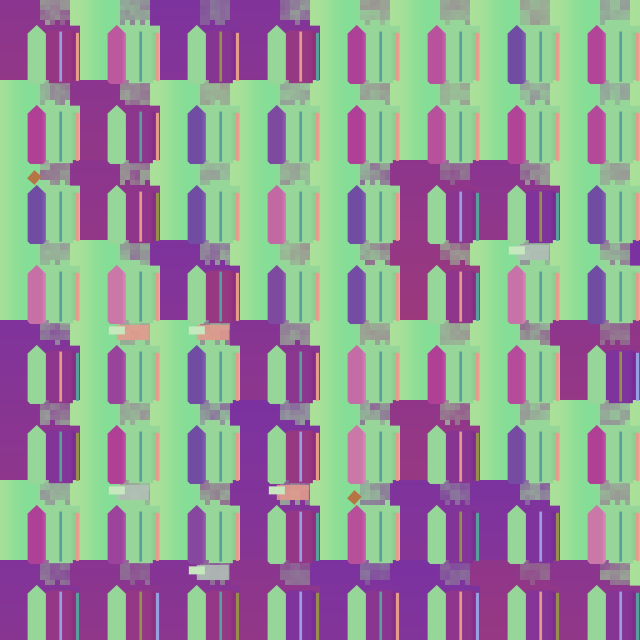
Give the GLSL for this texture map, as a Shadertoy shader.

```glsl
const float CELLS = 8.0;
const vec3 GREEN = vec3(0.59, 0.84, 0.60);
const vec3 TEAL = vec3(0.34, 0.63, 0.61);
const vec3 SALMON = vec3(0.90, 0.61, 0.55);
const vec3 OLIVE = vec3(0.59, 0.56, 0.30);
const vec3 PERIWINKLE = vec3(0.60, 0.62, 0.89);

float hash(vec2 p, float seed) {
    vec3 h = fract(vec3(p.xyx + seed * 17.37) * 0.1031);
    h += dot(h, h.yzx + 33.33);
    return fract((h.x + h.y) * h.z);
}

float cover(float dist, float aa) {
    return 1.0 - smoothstep(-aa, aa, dist);
}

float box(vec2 q, vec2 lo, vec2 hi, float aa) {
    vec2 d = max(lo - q, q - hi);
    return cover(max(d.x, d.y), aa);
}

// Upright bar with a pointed top and clipped lower corners
float pillar(vec2 q, float aa) {
    float dx = abs(q.x - 0.459);
    float tip = (0.312 + 0.95 * dx - q.y) * 0.72;
    float foot = max(q.y - 1.05, (q.y + dx - 1.13) * 0.71);
    return cover(max(dx - 0.114, max(tip, foot)), aa);
}

bool isPurple(vec2 id) {
    return hash(id, 1.0) < 0.48;
}

vec3 purpleTone(vec2 id) {
    return mix(vec3(0.49, 0.20, 0.62), vec3(0.60, 0.22, 0.50), hash(id, 2.0));
}

vec3 pillarTone(vec2 id) {
    float h = hash(id, 3.0);
    vec3 tone = mix(vec3(0.44, 0.30, 0.64), vec3(0.69, 0.25, 0.59), smoothstep(0.1, 0.5, h));
    return mix(tone, vec3(0.79, 0.47, 0.66), smoothstep(0.5, 0.9, h));
}

vec3 accent(float k) {
    return k < 1.0 ? SALMON : k < 2.0 ? OLIVE : k < 3.0 ? PERIWINKLE : TEAL;
}

vec3 panelColor(vec2 id, vec2 q) {
    if (isPurple(id)) return purpleTone(id) + 0.03 * (q.y - 0.5) * vec3(1.0, 0.3, -1.0);
    vec3 leaf = mix(vec3(0.67, 0.88, 0.60), vec3(0.52, 0.87, 0.59), smoothstep(-0.1, 0.36, q.x));
    return mix(leaf, GREEN, smoothstep(0.4, 0.6, q.x));
}

// Stepped blend between neighbouring panels
vec3 addMosaic(vec3 col, vec2 id, vec2 q, float aa) {
    vec2 tile = floor(q * 16.0);
    float jag = hash(tile + id * 16.0, 4.0);
    float low = 0.25 + 0.0625 * step(0.5, jag);
    float mask = box(q, vec2(0.5, 0.0), vec2(0.875, low), aa);
    vec3 contrast = isPurple(id) ? GREEN : purpleTone(id);
    vec3 beside = panelColor(id + vec2(1.0, 0.0), q - vec2(1.0, 0.0));
    float patchy = hash(floor(q * 8.0) + id * 8.0, 5.0);
    float weight = 0.2 + 0.45 * patchy + 0.12 * (jag - 0.5);
    vec3 blend = mix(col, mix(beside, contrast, 0.6), weight);
    return mix(col, mix(blend, vec3(0.60), 0.12), mask);
}

// Occasional pale slabs and small orange chips
vec3 addWear(vec3 col, vec2 id, vec2 q, float aa) {
    float kind = hash(id, 6.0);
    float slab = box(q, vec2(0.46, 0.06), vec2(0.86, 0.25), aa);
    float chip = box(q, vec2(0.36, 0.08), vec2(0.56, 0.18), aa);
    float gem = cover((abs(q.x - 0.43) + abs(q.y - 0.27 + 0.6 * q.x * 0.2)) * 0.71 - 0.065, aa);
    vec3 slabTone = mix(SALMON, vec3(0.70, 0.76, 0.72), step(0.95, kind));
    col = mix(col, slabTone, slab * step(0.92, kind) * 0.85);
    col = mix(col, vec3(0.78, 0.91, 0.75), chip * step(0.92, kind));
    return mix(col, vec3(0.71, 0.46, 0.27), gem * step(kind, 0.04));
}

// Pillar, ribbed block and narrow side strip
vec3 addColumns(vec3 col, vec2 id, vec2 q, float aa) {
    bool purple = isPurple(id);
    float pick = floor(hash(id, 7.0) * 4.0);
    float other = mod(pick + 1.0 + floor(hash(id, 8.0) * 3.0), 4.0);
    vec3 blockTone = purple ? purpleTone(id + 31.0) : GREEN;
    vec3 lineTone = purple ? accent(pick) : TEAL;
    vec3 stripTone = purple ? accent(other) : SALMON;
    vec3 barTone = purple ? GREEN : pillarTone(id);
    barTone += purple ? 0.0 : 0.06 * smoothstep(0.51, 0.57, q.x);
    blockTone -= 0.04 * smoothstep(0.86, 0.95, q.x);

    float block = max(box(q, vec2(0.573, 0.395), vec2(0.95, 1.0), aa),
                      box(q, vec2(0.61, 0.38), vec2(0.91, 1.04), aa));
    col = mix(col, blockTone, block);
    col = mix(col, lineTone, box(q, vec2(0.742, 0.395), vec2(0.776, 1.02), aa));
    col = mix(col, stripTone, box(q, vec2(0.948, 0.41), vec2(0.988, 1.01), aa));
    return mix(col, barTone, pillar(q, aa));
}

void mainImage(out vec4 fragColor, in vec2 fragCoord) {
    vec2 p = fragCoord / iResolution.y * CELLS;
    p.y = CELLS - p.y;
    vec2 id = floor(p);
    vec2 q = p - id;
    float aa = 0.6 * CELLS / iResolution.y;

    // Panel with the widened head of its right neighbour
    vec3 col = panelColor(id, q);
    col = addMosaic(col, id, q, aa);
    vec2 right = vec2(1.0, 0.0);
    float head = box(q, vec2(0.875, -0.1), vec2(1.1, 0.32), aa);
    col = mix(col, panelColor(id + right, q - right), head);
    col = addWear(col, id, q, aa);

    // Columns reach slightly into the row below
    for (float row = -1.0; row < 0.5; row++) {
        vec2 shift = vec2(0.0, row);
        if (id.y + row >= 0.0) col = addColumns(col, id + shift, q - shift, aa);
    }
    fragColor = vec4(col, 1.0);
}
```
